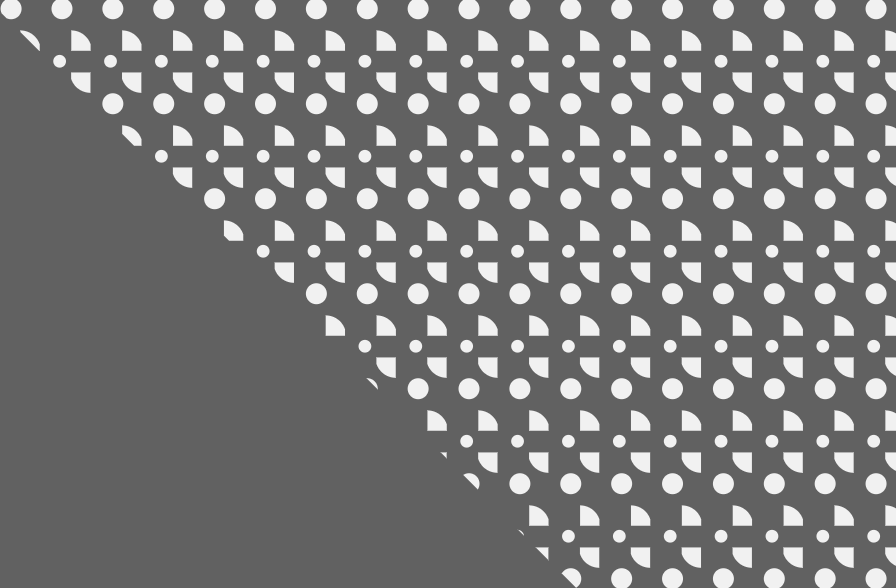
A WebGL 1 fragment shader for this pattern:

```glsl
precision highp float;

// Pale dots and quarter discs repeat on a grey ground, cut off by a diagonal.
// Each motif is a distance function folded onto one lattice; their union is
// intersected with a half plane and smoothed over one pixel.

uniform vec2 u_resolution;

// Lengths are in column pitches, measured from the top left, y downwards.
const float COLUMNS = 17.61;
const vec2 PITCH = vec2(1.0, 1.867);
const vec2 LATTICE_ORIGIN = vec2(0.218, 0.172);
const float DIAGONAL_OFFSET = 0.229;

const vec3 GROUND = vec3(0.38);
const vec3 PALE = vec3(0.945);

// Offset from the nearest lattice copy of an anchor point.
vec2 foldAround(vec2 p, vec2 anchor, vec2 pitch) {
  return (fract((p - anchor) / pitch + 0.5) - 0.5) * pitch;
}

float disc(vec2 p, float radius) {
  return length(p) - radius;
}

// Quarter disc right of and above its corner, trimmed to a maximum width.
float quarterDisc(vec2 p, float radius, float width) {
  float corner = max(-p.x, p.y);
  return max(max(disc(p, radius), corner), p.x - width);
}

// Union of the four motifs in each repeat.
float motifs(vec2 p) {
  float largeDot = disc(foldAround(p, vec2(0.0), PITCH), 0.206);
  float smallDot = disc(foldAround(p, vec2(-0.046, 1.032), PITCH), 0.125);
  vec2 upper = foldAround(p, vec2(0.183, 0.826), PITCH);
  vec2 lower = foldAround(p, vec2(0.560, 1.252), PITCH);
  float quarters = min(quarterDisc(upper, 0.40, 0.38),
                       quarterDisc(-lower, 0.40, 0.38));
  return min(min(largeDot, smallDot), quarters);
}

// Negative above the falling 45 degree line.
float belowDiagonal(vec2 p, float offset) {
  return (p.y - p.x - offset) * 0.7071;
}

float coverage(float dist, float pixel) {
  return clamp(0.5 - dist / pixel, 0.0, 1.0);
}

void main() {
  float pixel = COLUMNS / u_resolution.x;
  vec2 p = vec2(gl_FragCoord.x, u_resolution.y - gl_FragCoord.y) * pixel;

  float dist = max(motifs(p - LATTICE_ORIGIN),
                   belowDiagonal(p, DIAGONAL_OFFSET));
  gl_FragColor = vec4(mix(GROUND, PALE, coverage(dist, pixel)), 1.0);
}
```
